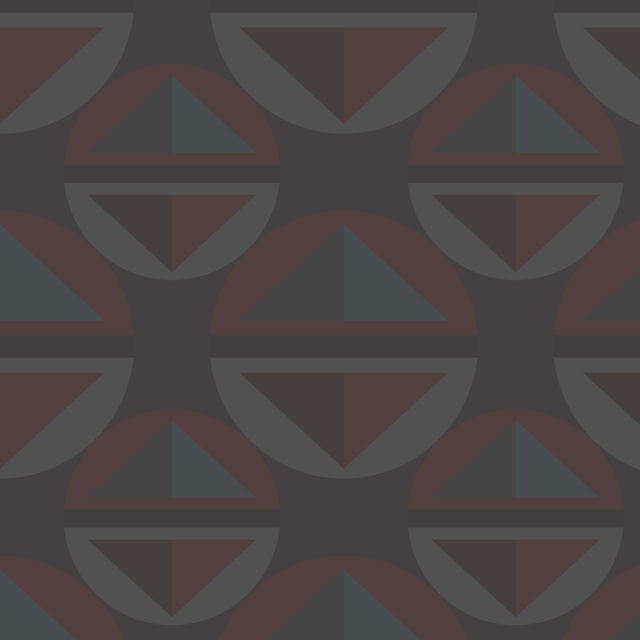
A Shadertoy shader for this pattern:

```glsl
#define PERIOD vec2(0.5371, 0.5391)
#define LARGE_CENTER vec2(0.5371, 0.4616)
#define LARGE_RADIUS 0.2096
#define SMALL_RADIUS 0.1690
#define BAND_SHIFT 0.015
#define BAND_HALF 0.083
#define TRI_BASE 0.194
#define TRI_APEX 0.911
#define TRI_HALF_WIDTH 0.779

const vec3 GROUND = vec3(0.263, 0.255, 0.259);
const vec3 BAND = vec3(0.256, 0.248, 0.249);
const vec3 RED = vec3(0.322, 0.249, 0.249);
const vec3 GREY = vec3(0.318, 0.318, 0.316);
const vec3 CHARCOAL = vec3(0.264, 0.266, 0.264);
const vec3 SLATE = vec3(0.278, 0.298, 0.310);
const vec3 UMBER = vec3(0.274, 0.249, 0.249);
const vec3 RUST = vec3(0.314, 0.252, 0.249);

float fill(float dist, float pixel) {
    return 1.0 - smoothstep(-0.7 * pixel, 0.7 * pixel, dist);
}

// Isosceles triangle with its base parallel to the x axis
float triangleDistance(vec2 p) {
    vec2 slope = normalize(vec2(TRI_APEX - TRI_BASE, TRI_HALF_WIDTH));
    float side = dot(vec2(abs(p.x), p.y - TRI_APEX), slope);
    return max(side, TRI_BASE - p.y);
}

// Split disc: a red dome above the band, a grey bowl below it
vec3 paintMedallion(vec3 color, vec2 p, float pixel) {
    float disc = length(p) - 1.0;
    float height = p.y + BAND_SHIFT;
    vec2 folded = vec2(p.x, abs(height));
    bool upper = height > 0.0;
    float rightSide = fill(-p.x, pixel);

    vec3 rim = upper ? RED : GREY;
    vec3 facets = upper ? mix(CHARCOAL, SLATE, rightSide)
                        : mix(UMBER, RUST, rightSide);

    color = mix(color, BAND, fill(disc, pixel));
    color = mix(color, rim, fill(max(disc, BAND_HALF - folded.y), pixel));
    return mix(color, facets, fill(triangleDistance(folded), pixel));
}

// Position relative to the nearest lattice center
vec2 repeatAround(vec2 p, vec2 center) {
    return (fract((p - center) / PERIOD + 0.5) - 0.5) * PERIOD;
}

void mainImage(out vec4 fragColor, in vec2 fragCoord) {
    float pixel = 1.0 / iResolution.y;
    vec2 uv = fragCoord * pixel;

    // Large and small medallions alternate on a staggered lattice
    vec2 largePos = repeatAround(uv, LARGE_CENTER) / LARGE_RADIUS;
    vec2 smallPos = repeatAround(uv, LARGE_CENTER + 0.5 * PERIOD) / SMALL_RADIUS;
    vec3 color = paintMedallion(GROUND, largePos, pixel / LARGE_RADIUS);
    color = paintMedallion(color, smallPos, pixel / SMALL_RADIUS);

    fragColor = vec4(color, 1.0);
}
```
